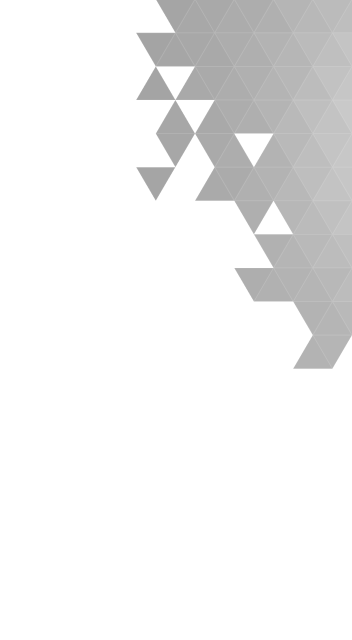
Give the GLSL for this background, as a Shadertoy shader.

```glsl
const int ROWS = 11;
const int SAMPLES = 4;                          // per axis, smooths the edges
const vec2 GRID_ORIGIN = vec2(0.3868, 1.0012);  // left column, top boundary
const vec2 CELL = vec2(0.05575, 0.05248);       // half triangle base, row height
const vec3 PAPER = vec3(1.0);
const float SHADE_LEFT = 0.645;
const float SHADE_PER_COLUMN = 0.006;
const float GLOW_GAIN = 0.085;
const vec2 GLOW_CENTER = vec2(11.0, 3.5);       // column, row
const vec2 GLOW_RADIUS = vec2(4.5, 4.4);
const float SHADE_JITTER = 0.008;
const float SEAM_HALF_WIDTH = 0.012;            // in row heights
const float SEAM_STRENGTH = 0.15;
const float DIAGONAL_SCALE = 0.505;             // diagonal offset to row heights
const int NONE = -9;
const ivec2 HOLE = ivec2(5, 4);
const int LAST_ROW_END = 9;

// Where the solid mass begins in each row, and the loose triangle beside it
const int FIRST_COLUMN[ROWS] = int[ROWS](1, 0, 2, 3, 3, 3, 7, 6, 5, 8, 8);
const int LOOSE_COLUMN[ROWS] = int[ROWS](NONE, NONE, 0, 1, 1, 0, 5, NONE, NONE, NONE, NONE);

float hash(vec2 p) {
    return fract(sin(dot(p, vec2(127.1, 311.7))) * 43758.5);
}

// Column and row of the triangle that holds a grid point
ivec2 triangleAt(vec2 grid) {
    vec2 cell = floor(grid);
    vec2 local = grid - cell;
    bool pointsDown = mod(cell.x + cell.y, 2.0) > 0.5;
    float diagonal = pointsDown ? local.y : 1.0 - local.y;
    return ivec2(cell) - ivec2(local.x > diagonal ? 0 : 1, 0);
}

bool isFilled(ivec2 tri) {
    if (tri.y < 0 || tri.y >= ROWS || tri == HOLE) return false;
    if (tri.y == ROWS - 1 && tri.x > LAST_ROW_END) return false;
    return tri.x >= FIRST_COLUMN[tri.y] || tri.x == LOOSE_COLUMN[tri.y];
}

// Distance to the nearest triangle side, in row heights
float seamDistance(vec2 grid) {
    float level = abs(fract(grid.y + 0.5) - 0.5);
    vec2 slants = abs(mod(vec2(grid.x + grid.y, grid.x - grid.y), 2.0) - 1.0);
    return min(level, DIAGONAL_SCALE * min(slants.x, slants.y));
}

vec3 mosaic(vec2 uv) {
    vec2 grid = vec2(uv.x - GRID_ORIGIN.x, GRID_ORIGIN.y - uv.y) / CELL;
    ivec2 tri = triangleAt(grid);
    if (!isFilled(tri)) return PAPER;

    // Flat grey per triangle, lighter toward the right
    vec2 place = vec2(tri);
    vec2 fromGlow = (place - GLOW_CENTER) / GLOW_RADIUS;
    float shade = SHADE_LEFT + SHADE_PER_COLUMN * place.x
                + GLOW_GAIN * exp(-dot(fromGlow, fromGlow))
                + SHADE_JITTER * (hash(place) - 0.5);

    // Pale seams
    float seam = 1.0 - smoothstep(0.5 * SEAM_HALF_WIDTH, 1.5 * SEAM_HALF_WIDTH, seamDistance(grid));
    return mix(vec3(shade), PAPER, SEAM_STRENGTH * seam);
}

void mainImage(out vec4 fragColor, in vec2 fragCoord) {
    vec3 total = vec3(0.0);
    for (int j = 0; j < SAMPLES; j++) {
        for (int i = 0; i < SAMPLES; i++) {
            vec2 offset = (vec2(i, j) + 0.5) / float(SAMPLES) - 0.5;
            total += mosaic((fragCoord + offset) / iResolution.xy);
        }
    }
    fragColor = vec4(total / float(SAMPLES * SAMPLES), 1.0);
}
```
